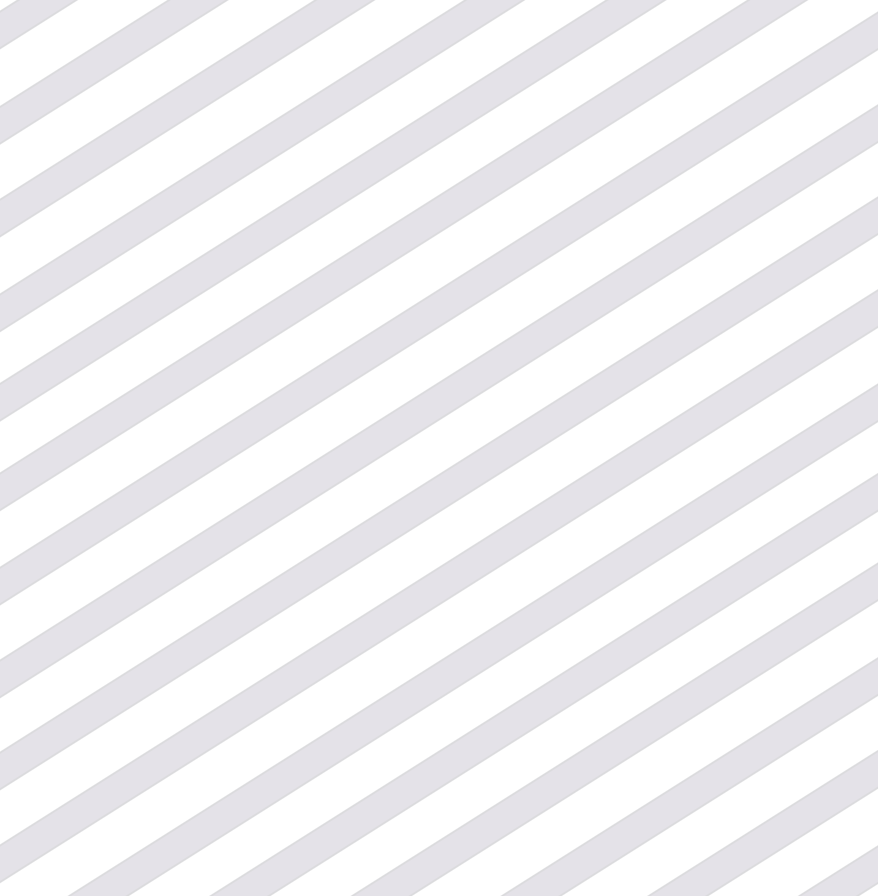
Reproduce this pattern procedurally as a Shadertoy shader.

```glsl
// Sixteen pale lilac-grey diagonal stripes on white, each with a thin darker rim.
// Stripes repeat along a slanted axis by rounding to the nearest index; a short
// sine series shifts each stripe slightly so that the spacing is uneven.

#define SLOPE 0.6325        // rise of a stripe per unit across
#define PERIOD 0.10342      // vertical distance between stripes
#define FIRST 0.0335        // first stripe centre, down from the top left
#define HALF_WIDTH 0.0183   // half thickness, across the stripe
#define RIM 0.0021          // thickness of the darker rim
#define DRIFT 0.00245       // size of the uneven spacing
#define DRIFT_CYCLE 15.0    // stripes per cycle of the drift
#define PAPER vec3(1.0)
#define STRIPE vec3(0.895, 0.886, 0.910)
#define RIM_COLOR vec3(0.858, 0.858, 0.868)

const float TAU = 6.2831853;

// Offset of one stripe from its even position
float stripeDrift(float index) {
    float a = TAU * index / DRIFT_CYCLE;
    return DRIFT * (sin(a) + sin(2.0 * a) - 0.42 * sin(4.0 * a)
                    + 0.34 * sin(5.0 * a) + 0.29 * sin(6.0 * a));
}

// Perpendicular distance to the centre line of the nearest stripe
float stripeDistance(vec2 p) {
    float along = 1.0 - p.y + SLOPE * p.x - FIRST;
    float index = floor(along / PERIOD + 0.5);
    float offset = along - index * PERIOD - stripeDrift(index);
    return abs(offset) * inversesqrt(1.0 + SLOPE * SLOPE);
}

// Antialiased coverage of the region where d is negative
float coverage(float d, float pixel) {
    return 1.0 - smoothstep(-0.75 * pixel, 0.75 * pixel, d);
}

void mainImage(out vec4 fragColor, in vec2 fragCoord) {
    float pixel = 1.0 / iResolution.y;
    float d = stripeDistance(fragCoord * pixel) - HALF_WIDTH;

    // Rim first, then the fill inset within it
    vec3 color = mix(PAPER, RIM_COLOR, coverage(d, pixel));
    color = mix(color, STRIPE, coverage(d + RIM, pixel));
    fragColor = vec4(color, 1.0);
}
```
